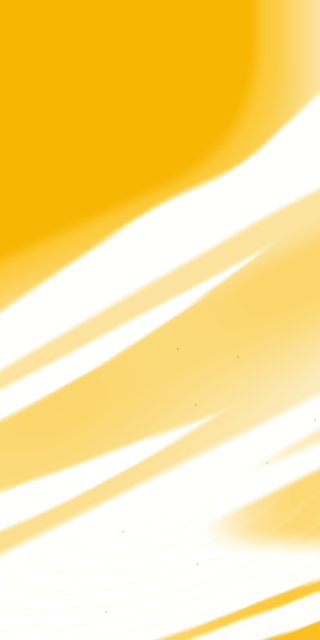
This background is drawn by a Shadertoy shader. Its source:

```glsl
// Glossy amber liquid with soft, slanting white reflections.

const vec3 AMBER  = vec3(0.97, 0.715, 0.012);
const vec3 GOLD   = vec3(0.99, 0.79, 0.22);
const vec3 HONEY  = vec3(0.99, 0.835, 0.40);
const vec3 CREAM  = vec3(0.99, 0.895, 0.64);
const vec3 IVORY  = vec3(0.99, 0.95, 0.82);
const vec3 SHINE  = vec3(1.0, 1.0, 0.993);

float hash(vec2 p) {
    return fract(sin(dot(p, vec2(127.1, 311.7))) * 43758.5453);
}

float noise(vec2 p) {
    vec2 i = floor(p), f = fract(p);
    f = f * f * (3.0 - 2.0 * f);
    return mix(mix(hash(i), hash(i + vec2(1, 0)), f.x),
               mix(hash(i + vec2(0, 1)), hash(i + vec2(1, 1)), f.x), f.y);
}

float smoothMax(float a, float b, float k) {
    float h = max(k - abs(a - b), 0.0) / k;
    return max(a, b) + h * h * k * 0.25;
}

// Soft step that rises where d passes zero
float rise(float d, float blur) {
    return smoothstep(-blur, blur, d);
}

// Soft strip between a lower and an upper edge
float strip(float y, float low, float high, float blur) {
    return rise(y - low, blur) * rise(high - y, blur);
}

void mainImage(out vec4 fragColor, in vec2 fragCoord) {
    vec2 p = fragCoord / iResolution.xy * vec2(1.0, 2.0);
    float x = p.x;

    // Brushed grain that runs along the reflections
    float grain = noise(vec2(x * 5.0, (p.y - 0.53 * x) * 70.0)) - 0.5;
    float y = p.y + 0.007 * grain;

    // Edges of the large reflections
    float topHigh = 1.023 + 0.697 * x - 0.057 * exp(-pow((x - 0.75) / 0.2, 2.0));
    float topLow = 0.841 + 0.6 * x - 0.027 * x * x;
    float baseHigh = 0.268 + 0.5 * x;

    // Honey body, paler toward the lower right and under the top reflection
    float pale = 1.0 - smoothstep(0.0, 0.36, y - baseHigh);
    vec3 col = mix(HONEY, CREAM, 0.2 + 0.1 * sin(6.0 * x + 5.0 * y));
    col = mix(col, mix(CREAM, IVORY, 0.6 * x * x), pale * mix(0.5, 1.0, x));
    col = mix(col, CREAM, 0.9 * smoothstep(-0.19, -0.08, y - topLow));

    // Deep amber pool with a rounded rim fading to cream
    float rim = smoothMax(0.9 * (1.2 + 0.45 * x - p.y), x - 0.79, 0.3);
    vec3 pool = mix(AMBER, GOLD, smoothstep(-0.015, 0.045, rim));
    pool = mix(pool, HONEY, smoothstep(0.03, 0.14, rim));
    pool = mix(pool, CREAM, smoothstep(0.10, 0.23, rim));
    pool = mix(pool, GOLD, 0.25 * exp(-pow((rim - 0.075) / 0.018, 2.0)) * x);
    col = mix(col, pool, rise(y - 0.5 * (topHigh + topLow), 0.02));

    // Upper reflections
    float shine = strip(y, topLow, topHigh, 0.016);
    shine = max(shine, strip(y, 0.685 + 0.5 * x + 0.18 * x * x, 0.781 + 0.535 * x, 0.011));

    // Middle reflection with a tapering tip
    shine = max(shine, strip(y, 0.339 + 0.43 * x + 0.16 * x * x, 0.464 + 0.36 * x, 0.012));

    // Broad lower reflection
    shine = max(shine, rise(baseHigh - y, 0.016));
    col = mix(col, SHINE, shine);

    // Thin cream crease at the right
    float crease = strip(y, 0.15 + 0.47 * x, 0.09 + 0.57 * x, 0.018);
    col = mix(col, CREAM, 0.75 * crease * smoothstep(0.72, 0.98, x));

    // Honey pocket under the crease
    float pocketTop = 0.05 + 0.485 * x;
    float pocket = rise(pocketTop - y, 0.018) * smoothstep(0.28, 0.38, y + 0.03 * x);
    vec3 pocketCol = mix(CREAM, HONEY, smoothstep(0.70, 0.95, x));
    col = mix(col, pocketCol, 0.9 * pocket * smoothstep(0.60, 0.80, x));

    // Faint swirls in the lower highlight
    float swirl = length((p - vec2(0.5, 0.25)) * vec2(0.7, 1.8) - vec2(0.0, 0.5 * x));
    float ripple = pow(0.5 + 0.5 * sin(swirl * 75.0 + 3.0 * grain), 4.0);
    col = mix(col, IVORY, 0.13 * ripple * rise(0.26 + 0.2 * x - y, 0.1));

    // Amber streak and corner at the bottom
    float streak = strip(y, 0.365 * (x - 0.586), 0.376 * (x - 0.495), 0.009);
    col = mix(col, mix(HONEY, GOLD, smoothstep(0.5, 0.9, x)), streak);
    float corner = rise(0.35 * (x - 0.83) - y, 0.009);
    col = mix(col, mix(GOLD, AMBER, 0.5), corner);

    // A few tiny specks
    vec2 cell = floor(p * 14.0);
    vec2 offset = 0.2 + 0.6 * vec2(hash(cell), hash(cell + 7.3));
    float speck = 1.0 - smoothstep(0.02, 0.07, length(fract(p * 14.0) - offset));
    col *= 1.0 - 0.15 * speck * step(0.94, hash(cell + 2.7)) * step(p.y, 1.0);

    fragColor = vec4(col, 1.0);
}
```
